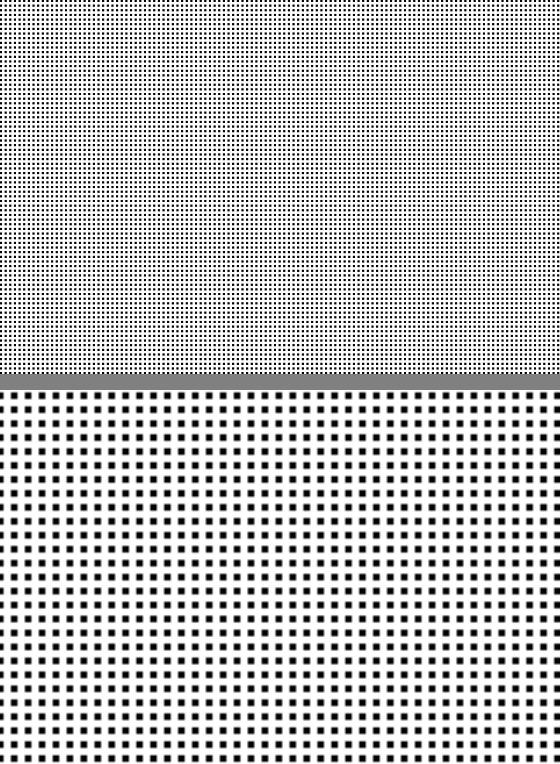
Top, the full canvas; bottom, a detail of the centre.
Give the GLSL for this pattern, as a WebGL 1 fragment shader.

```glsl
precision highp float;

uniform vec2 u_resolution;

const vec2 GRID = vec2(120.6, 80.4);       // cells across and down, the last ones cut
const vec2 FIRST_DOT = vec2(0.22, 0.21);   // centre of the first dot, in cells
const float HALF_SIDE = 0.237;             // half the side of a dot, in cells
const float EDGE_BLEED = 0.18;             // width of the soft ink edge, in cells
const vec3 PAPER = vec3(1.0);
const vec3 INK = vec3(0.005);

float hash(vec2 p) {
  return fract(sin(dot(p, vec2(127.1, 311.7))) * 43758.5453);
}

// Half the side of one dot, with faint unevenness of the print
float dotHalfSide(vec2 id, float base) {
  return base + 0.003 * (hash(id) - 0.5);
}

// Share of ink at a point of a square dot with edges of the given softness
float squareCoverage(vec2 p, float halfSide, vec2 softness) {
  vec2 cover = clamp((halfSide - abs(p)) / softness + 0.5, 0.0, 1.0);
  return cover.x * cover.y;
}

void main() {
  vec2 uv = gl_FragCoord.xy / u_resolution;

  // Cells counted from the top left
  vec2 cell = vec2(uv.x, 1.0 - uv.y) * GRID - FIRST_DOT + 0.5;
  vec2 id = floor(cell);
  vec2 local = fract(cell) - 0.5;

  vec2 softness = max(0.85 * GRID / u_resolution, vec2(EDGE_BLEED));
  float ink = squareCoverage(local, dotHalfSide(id, HALF_SIDE), softness);
  gl_FragColor = vec4(mix(PAPER, INK, ink), 1.0);
}
```
